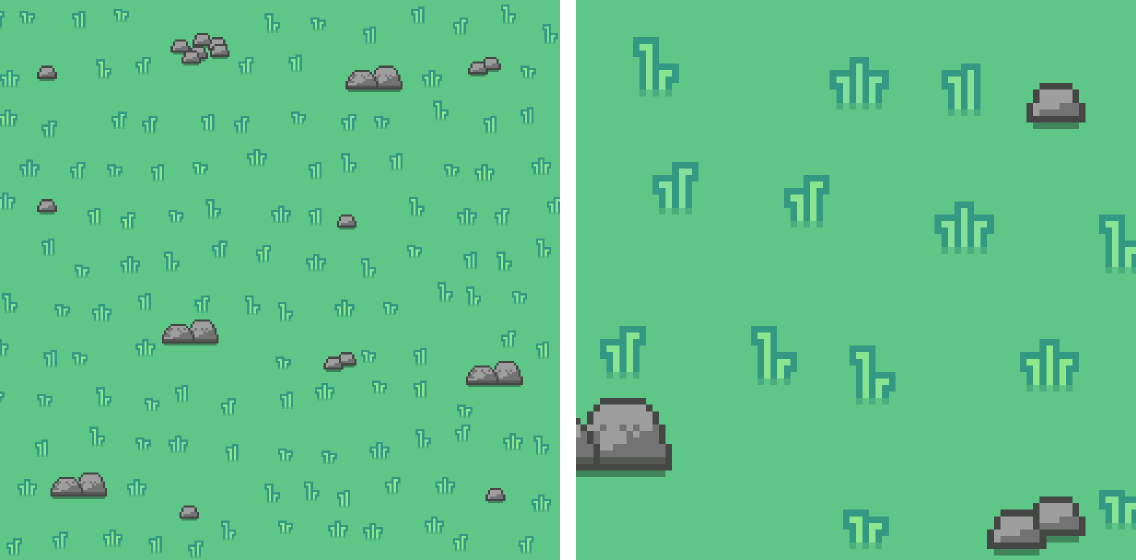
Left, the full canvas; right, a detail of the centre.
A WebGL 2 fragment shader for this texture:

```glsl
#version 300 es
precision highp float;

uniform vec2 u_resolution;
out vec4 fragColor;

const float GRID = 256.0;              // art cells across the canvas
const float TUFT_CELL = GRID / 12.0;   // spacing of grass tufts
const float ROCK_CELL = GRID / 4.0;    // spacing of rock groups
const int SAMPLES = 2;                 // antialiasing samples per axis

const vec3 MEADOW = vec3(0.37, 0.78, 0.53);
const vec3 MEADOW_SHADE = vec3(0.29, 0.68, 0.49);
const vec3 GRASS_EDGE = vec3(0.20, 0.60, 0.51);
const vec3 GRASS_LIME = vec3(0.56, 0.91, 0.53);
const vec3 GRASS_MINT = vec3(0.50, 0.87, 0.62);
const vec3 ROCK_LIGHT = vec3(0.62);
const vec3 ROCK_MID = vec3(0.45);
const vec3 ROCK_EDGE = vec3(0.27, 0.28, 0.27);
const vec3 ROCK_SHADOW = vec3(0.25, 0.52, 0.36);

// Three blades per tuft kind: height, and sideways lean of the tip
const int KINDS = 5;
const vec3 HEIGHT[KINDS] = vec3[](vec3(5, 6, 0), vec3(4, 6, 0), vec3(4, 3, 0), vec3(4, 6, 4), vec3(7, 3, 0));
const vec3 LEAN[KINDS] = vec3[](vec3(-1, 0, 0), vec3(-1, 1, 0), vec3(-1, 1, 0), vec3(-1, 0, 1), vec3(-1, 1, 0));

float hash(vec2 p) {
    vec3 q = fract(p.xyx * vec3(0.1031, 0.1030, 0.0973));
    q += dot(q, q.yzx + 33.33);
    return fract((q.x + q.y) * q.z);
}

vec2 hash2(vec2 p) {
    return vec2(hash(p + 17.3), hash(p + 61.7));
}

// Rock groups: the order number decides what a group is made of
float groupOrder(vec2 cell) {
    return mod((cell.x + 4.0 * cell.y) * 7.0, 16.0);
}

vec2 groupOrigin(vec2 cell) {
    return floor(cell * ROCK_CELL + vec2(20, 14) + vec2(24, 34) * hash2(cell + 5.0));
}

int stoneCount(float order) {
    if (order < 4.0) return 2;
    if (order < 9.0) return 1;
    if (order < 11.0) return 2;
    return order < 12.0 ? 6 : 0;
}

bool inDome(vec2 q, vec2 size) {
    vec2 r = q / size;
    return q.y >= 0.0 && dot(r, r) < 1.0;
}

void paintStone(inout vec3 color, vec2 q, vec2 size) {
    if (q.y == -1.0 && abs(q.x) < size.x - 1.0) color = ROCK_SHADOW;
    if (!inDome(q, size)) return;
    bool core = inDome(q + vec2(1, 0), size) && inDome(q - vec2(1, 0), size)
             && inDome(q + vec2(0, 1), size) && inDome(q - vec2(0, 1), size);
    bool lit = q.y / size.y - 0.35 * q.x / size.x > 0.33;
    bool large = size.x > 6.0;
    bool crack = large && (q.x + q.y == 6.0 || q.y - q.x == 9.0) && q.y < 7.0;
    bool speck = large && hash(q + size) < 0.06;
    color = !core ? ROCK_EDGE : lit && !crack && !speck ? ROCK_LIGHT : ROCK_MID;
    if (core && large && q.y < 2.0) color = mix(ROCK_EDGE, ROCK_MID, 0.4);
}

void paintRocks(inout vec3 color, vec2 p) {
    vec2 cell = floor(p / ROCK_CELL);
    float order = groupOrder(cell);
    vec2 q = p - groupOrigin(cell);
    int count = stoneCount(order);
    for (int i = 0; i < count; i++) {
        float n = float(i);
        vec2 offset = vec2(0);
        vec2 size = vec2(4.5, 6.0);
        if (order < 4.0) {
            offset = vec2(6.0 - 11.0 * n, 0);
            size = vec2(7.5, 11.0 - 2.0 * n);
        } else if (count == 2) {
            offset = vec2(3.0 - 6.0 * n, 2.0 - 2.0 * n);
        } else if (count == 6) {
            offset = floor(vec2(10.0 * sin(2.4 * n), 4.0 - 1.6 * n) + 0.5);
        }
        paintStone(color, q - offset, size);
    }
}

bool nearRocks(vec2 p) {
    vec2 cell = floor(p / ROCK_CELL);
    vec2 d = abs(p - groupOrigin(cell) - vec2(0, 4));
    int count = stoneCount(groupOrder(cell));
    float reach = groupOrder(cell) < 4.0 || count == 6 ? 20.0 : 13.0;
    return count > 0 && d.x < reach && d.y < 13.0;
}

// Grass
bool inBlade(vec2 q, int kind) {
    for (int i = 0; i < 3; i++) {
        float h = HEIGHT[kind][i];
        float dx = q.x - 2.0 - 2.0 * float(i);
        bool stem = dx == 0.0 && q.y >= 0.0 && q.y < h;
        bool tip = h > 0.0 && dx == LEAN[kind][i] && q.y == h - 1.0;
        if (stem || tip) return true;
    }
    return false;
}

bool besideBlade(vec2 q, int kind) {
    for (int i = 0; i < 9; i++)
        if (inBlade(q + vec2(i % 3 - 1, i / 3 - 1), kind)) return true;
    return false;
}

void paintGrass(inout vec3 color, vec2 p) {
    float row = floor(p.y / TUFT_CELL);
    float shift = TUFT_CELL * hash(vec2(row, 3.0));
    vec2 cell = vec2(floor((p.x + shift) / TUFT_CELL), row);
    vec2 jitter = (TUFT_CELL - 10.0) * hash2(cell);
    vec2 origin = floor(cell * TUFT_CELL + jitter + vec2(-shift, 1)) + vec2(1, 1);
    vec2 q = p - origin;
    if (q.y < -1.0 || q.y > 8.0 || nearRocks(origin + 4.0)) return;
    int kind = int(hash(cell + 31.0) * float(KINDS));
    if (inBlade(q, kind)) color = mix(GRASS_LIME, GRASS_MINT, hash(cell + 47.0));
    else if (q.y >= 0.0 && besideBlade(q, kind)) color = GRASS_EDGE;
    else if (q.y == -1.0 && besideBlade(q, kind) && !inBlade(q + vec2(0, 1), kind)) color = MEADOW_SHADE;
}

void main() {
    vec3 total = vec3(0);
    for (int i = 0; i < SAMPLES * SAMPLES; i++) {
        vec2 sub = (vec2(i % SAMPLES, i / SAMPLES) + 0.5) / float(SAMPLES) - 0.5;
        vec2 p = floor((gl_FragCoord.xy + sub) / u_resolution * GRID);
        vec3 color = MEADOW;
        paintGrass(color, p);
        paintRocks(color, p);
        total += color;
    }
    fragColor = vec4(total / float(SAMPLES * SAMPLES), 1.0);
}
```
